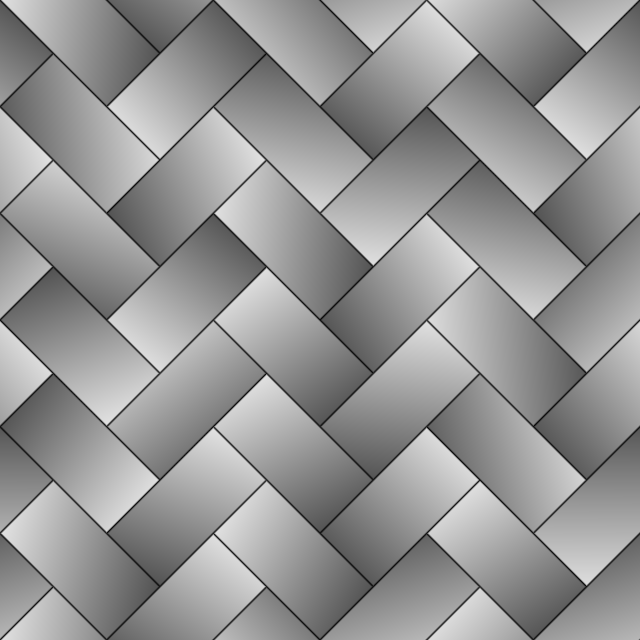
Give the GLSL for this pattern, as a WebGL 1 fragment shader.

```glsl
precision highp float;
// Diagonal herringbone of 2:1 planks, three zigzags across and six rows down.
// Each plank is a grey linear gradient in its own hashed direction, and the
// distance to the nearest plank edge draws thin, soft dark joints.

uniform vec2 u_resolution;

const float TAU = 6.2831853;
const vec2 REPEATS = vec2(3.0, 6.0);            // plank pairs across and down
const vec2 CELL = vec2(4.0, 2.0);               // size of one pair's lattice step
const vec2 HALF_PLANK = vec2(1.41421, 0.70711); // half length, half width
const float MID_GREY = 0.605;
const float SLOPE = 0.18;                       // grey change per lattice unit
const float JOINT_CORE = 0.01;
const float JOINT_FADE = 0.035;

float hash(vec3 p) {
  p = fract(p * vec3(0.1031, 0.1130, 0.0973) + 0.137);
  p += dot(p, p.yzx + 33.33);
  return fract((p.x + p.y) * p.z);
}

// Rotates by 45 degrees; lean is +1 or -1 and picks the diagonal.
vec2 toPlankAxes(vec2 p, float lean) {
  return vec2(p.x + lean * p.y, p.y - lean * p.x) * 0.70711;
}

// Distance to the plank border, positive inside.
float insideDistance(vec2 p, vec2 halfSize) {
  vec2 gap = halfSize - abs(p);
  return min(gap.x, gap.y);
}

// Linear ramp through the plank centre, in a direction fixed by its wrapped id.
float plankGrey(vec2 offset, vec3 id) {
  float angle = TAU * hash(id);
  return MID_GREY + SLOPE * dot(offset, vec2(cos(angle), sin(angle)));
}

float herringbone(vec2 p, float pixel) {
  float edge = -10.0;
  vec2 offset = vec2(0.0);
  vec3 id = vec3(0.0);

  // Keep the plank that contains the point, over both leans and nearby rows.
  for (int kind = 0; kind < 2; kind++) {
    float k = float(kind);
    vec2 centre = mix(vec2(1.5, 2.5), vec2(3.5, 1.5), k);
    vec2 nearest = floor((p - centre) / CELL + 0.5);
    for (int row = -1; row <= 1; row++) {
      vec2 cell = nearest + vec2(0.0, float(row));
      vec2 local = p - centre - cell * CELL;
      float d = insideDistance(toPlankAxes(local, 1.0 - 2.0 * k), HALF_PLANK);
      if (d > edge) {
        edge = d;
        offset = local;
        id = vec3(mod(cell, REPEATS), k);
      }
    }
  }

  float joint = smoothstep(-JOINT_CORE, max(JOINT_FADE, 1.5 * pixel), edge);
  return plankGrey(offset, id) * joint;
}

void main() {
  vec2 uv = gl_FragCoord.xy / u_resolution;
  vec2 span = REPEATS * CELL;
  vec2 p = vec2(uv.x, 1.0 - uv.y) * span;       // y runs downward
  float pixel = span.x / min(u_resolution.x, u_resolution.y);
  gl_FragColor = vec4(vec3(herringbone(p, pixel)), 1.0);
}
```
